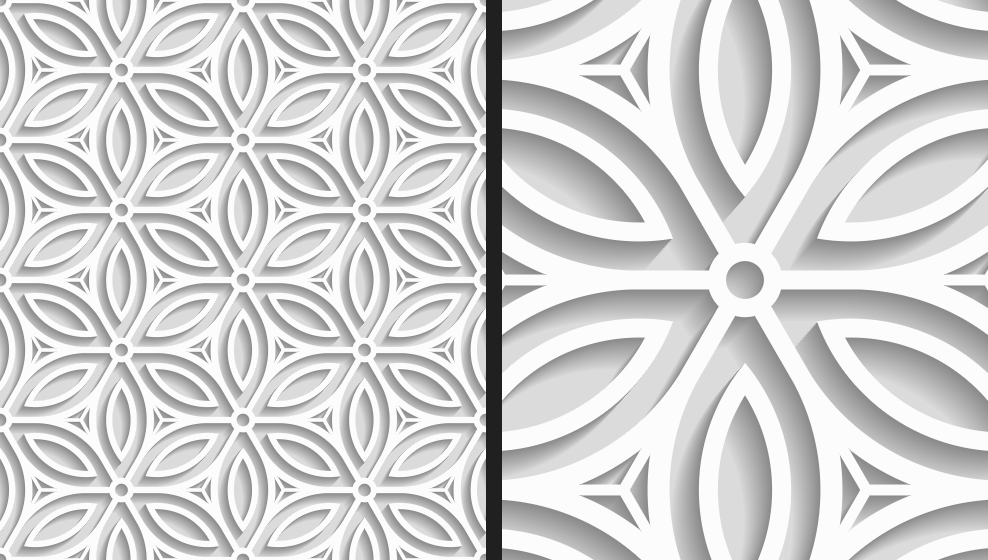
Left: the whole. Right: its middle third, enlarged.
Give the GLSL for this pattern, as a Shadertoy shader.

```glsl
// Seamless white cut-out lattice of six-petal flowers with directional relief shadows.
#define REPEATS vec2(2.0, 4.0)     // whole cells across and down
#define ARC_OFFSET 0.3625          // petal arc centre, behind the petal axis
#define LENS_RADIUS 0.4495         // centre line of the petal outline
#define OPENING_RADIUS 0.5417      // edge of the web around a petal
#define NOTCH_RADIUS 0.594         // edge of the small three-part cut-outs
#define LINE_HALF 0.0226           // half width of spokes and outlines
#define ARM_HALF 0.013             // half width of the arms in the cut-outs
#define NODE_RADII vec2(0.045, 0.0885)
#define SHADOW_LENGTH 0.1
#define TO_LIGHT vec2(0.66, 0.75)
#define SHADOW_TONES vec2(0.53, 0.84)
#define SHADOW_STEPS 20

const float HALF_ROOT3 = 0.8660254;

// Offset from the nearest node of a triangular lattice with unit spacing.
vec2 nearestNode(vec2 p) {
    vec2 cell = vec2(2.0 * HALF_ROOT3, 1.0);
    vec2 a = mod(p + 0.5 * cell, cell) - 0.5 * cell;
    vec2 b = mod(p, cell) - 0.5 * cell;
    return dot(a, a) < dot(b, b) ? a : b;
}

// Signed distance to the raised lattice, negative inside.
float latticeDistance(vec2 p) {
    vec2 q = nearestNode(p);
    float nodeDist = length(q);

    // Fold six petals into one; measure from the petal centre.
    q = abs(q);
    vec2 mirror = vec2(-HALF_ROOT3, 0.5);
    q -= 2.0 * max(dot(q, mirror), 0.0) * mirror;
    float along = 0.5 - dot(q, vec2(HALF_ROOT3, 0.5));
    float across = abs(dot(q, vec2(-0.5, HALF_ROOT3)));

    vec2 fromArc = vec2(along, across + ARC_OFFSET);
    float radius = length(fromArc);
    float spoke = 0.25 - 0.5 * along - HALF_ROOT3 * across;
    float arcEnd = HALF_ROOT3 * fromArc.x - 0.5 * fromArc.y;

    // Petal outline, then spokes widening tangentially into the web.
    float lens = abs(radius - LENS_RADIUS) - LINE_HALF;
    float web = min(spoke - LINE_HALF, max(OPENING_RADIUS - radius, arcEnd));
    float notch = max(max(NOTCH_RADIUS - radius, ARM_HALF - spoke), arcEnd);
    web = max(web, -notch);

    // Pierced disc at every node.
    float d = min(min(lens, web), nodeDist - NODE_RADII.y);
    return max(d, NODE_RADII.x - nodeDist);
}

float coverage(vec2 p, float pixel) {
    return clamp(0.5 - latticeDistance(p) / pixel, 0.0, 1.0);
}

void mainImage(out vec4 fragColor, in vec2 fragCoord) {
    vec2 p = fragCoord / iResolution.xy * REPEATS * vec2(2.0 * HALF_ROOT3, 1.0);
    float pixel = REPEATS.y / iResolution.y;

    // Swept shadow, painted from its pale far end to the dark contact edge.
    float tone = 0.86;
    for (int i = SHADOW_STEPS; i > 0; i--) {
        float t = float(i) / float(SHADOW_STEPS);
        float shade = mix(SHADOW_TONES.x, SHADOW_TONES.y, t);
        tone = mix(tone, shade, coverage(p + TO_LIGHT * SHADOW_LENGTH * t, pixel));
    }

    tone = mix(tone, 0.99, coverage(p, pixel));
    fragColor = vec4(vec3(tone), 1.0);
}
```
